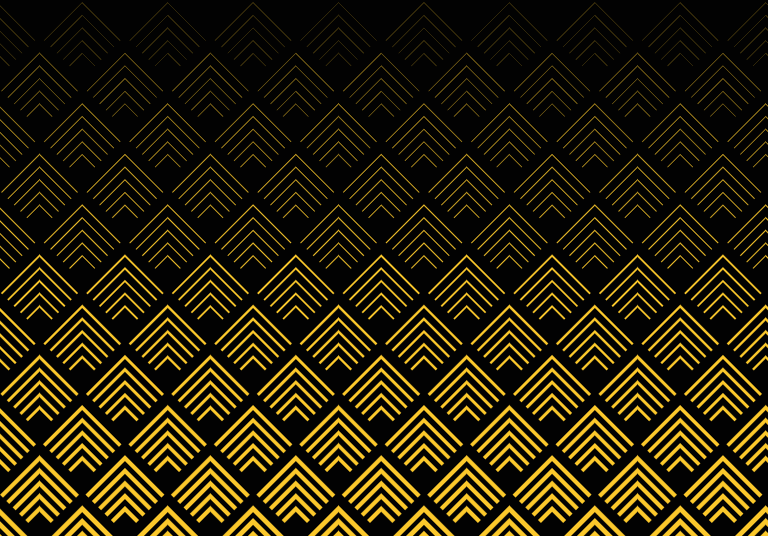
Reproduce this pattern procedurally as a Shadertoy shader.

```glsl
// Staggered rows of nested gold chevrons on black, with lines that thicken row by row toward the bottom.

// Share of a box of width px, centred at distance d, covered by a line of the given half width
float lineCoverage(float d, float halfWidth, float px) {
    return (clamp(d + 0.5 * px, -halfWidth, halfWidth)
          - clamp(d - 0.5 * px, -halfWidth, halfWidth)) / px;
}

// Hairlines in the upper rows, then a step up to bold strokes
float strokeHalfWidth(float row) {
    return row < 5.5 ? 0.00117 * max(row, 0.0) : 0.0105 + 0.0035 * (row - 6.0);
}

// Five chevrons filling a diamond whose top corner is at the origin, y down
float chevrons(vec2 p, float halfWidth, float px) {
    float gap = 0.1483;
    float depth = p.y - abs(p.x);
    float along = p.y + abs(p.x);
    float index = clamp(round(depth / gap), 0.0, 4.0);
    float stroke = lineCoverage((depth - index * gap) * 0.7071, halfWidth, px);

    // Square cut where the arms reach the lower edges of the diamond
    float cut = clamp((6.0 * gap - along) * 0.7071 / px + 0.5, 0.0, 1.0);
    return stroke * cut;
}

void mainImage(out vec4 fragColor, in vec2 fragCoord) {
    // One unit is one repeat across; y runs down from the top edge
    float px = 8.99 / iResolution.x;
    vec2 p = vec2(fragCoord.x, iResolution.y - fragCoord.y) * px;
    float rowHeight = 0.5925;
    p.y += 0.562;

    // Diamonds reach into the neighbouring rows
    float baseRow = floor(p.y / rowHeight);
    float ink = 0.0;
    for (int i = -1; i <= 1; i++) {
        float row = baseRow + float(i);
        float shift = 0.4625 + 0.5 * mod(row, 2.0);
        vec2 local = vec2(fract(p.x - shift + 0.5) - 0.5, p.y - row * rowHeight);
        ink = max(ink, chevrons(local, strokeHalfWidth(row), px * 1.1));
    }

    vec3 black = vec3(0.006);
    vec3 gold = vec3(0.985, 0.785, 0.17);
    fragColor = vec4(mix(black, gold, ink), 1.0);
}
```
